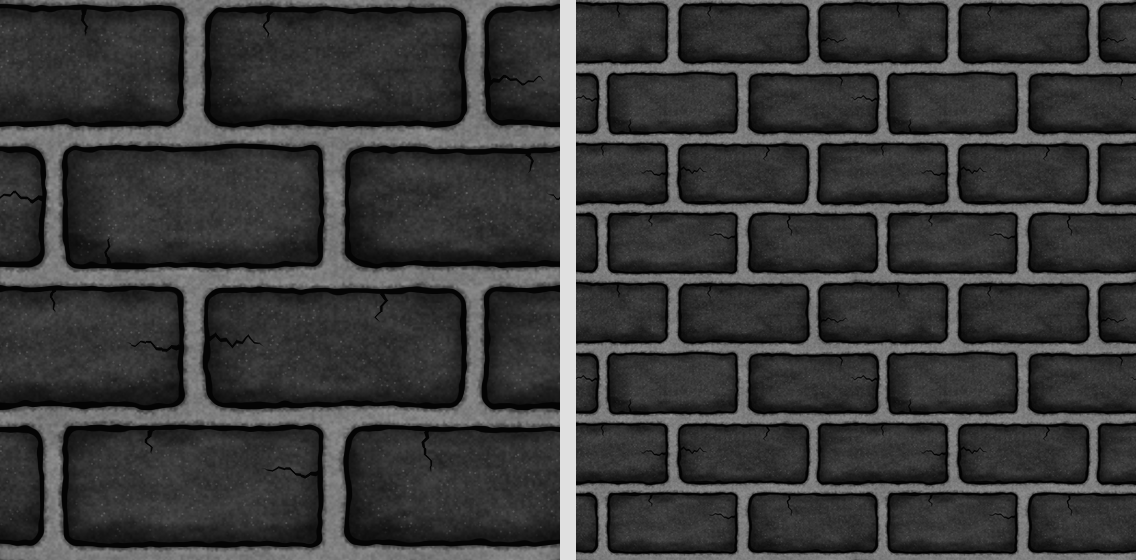
Left, the tile; right, the same tile 2 across and 2 down.
Write a WebGL 1 fragment shader that draws this texture.

```glsl
precision highp float;
// Seamless wall of dark, ink-outlined, cracked bricks in pale grey mortar.

uniform vec2 u_resolution;

#define BRICKS vec2(2.0, 4.0)
#define WALL_SHIFT vec2(0.097, 0.005)
#define BRICK_HALF vec2(0.2325, 0.1075)
#define INK_WIDTH 0.0092
#define WOBBLE 0.0045
#define CRACK_WIDTH 0.0036
#define INK_TONE 0.015
#define BRICK_TONE 0.205
#define MORTAR_TONE 0.49
#define MORTAR_SHADE 0.25

float hash(vec2 p) {
  return fract(sin(dot(p, vec2(127.1, 311.7))) * 43758.5);
}

// Value noise that wraps after a whole number of cells.
float noise(vec2 uv, vec2 cells) {
  vec2 p = uv * cells, i = floor(p), f = fract(p);
  f = f * f * (3.0 - 2.0 * f);
  vec2 a = mod(i, cells), b = mod(i + 1.0, cells);
  return mix(mix(hash(a), hash(vec2(b.x, a.y)), f.x),
             mix(hash(vec2(a.x, b.y)), hash(b), f.x), f.y);
}

// Wrapping cellular noise: small round specks of random strength.
float specks(vec2 uv, float cells) {
  vec2 p = uv * cells, i = floor(p);
  float sum = 0.0;
  for (int y = -1; y <= 1; y++) {
    for (int x = -1; x <= 1; x++) {
      vec2 cell = i + vec2(float(x), float(y));
      vec2 id = mod(cell, cells);
      vec2 dot0 = cell + vec2(hash(id + 3.3), hash(id + 8.7));
      float strength = pow(hash(id + 5.1), 4.0);
      sum += strength * (1.0 - smoothstep(0.05, 0.28, length(p - dot0)));
    }
  }
  return sum;
}

float roundBox(vec2 p, vec2 halfSize, float radius) {
  vec2 q = abs(p) - halfSize + radius;
  return length(max(q, 0.0)) + min(max(q.x, q.y), 0.0) - radius;
}

float zigzag(float x) {
  return abs(fract(x) - 0.5) - 0.25;
}

// Tapering jagged crack: q.x runs along the edge, q.y into the brick.
float crack(vec2 q, float len, float seed, float soft) {
  float t = q.y / len;
  float path = 0.026 * zigzag(q.y * 17.0 + seed * 5.0)
             + 0.010 * zigzag(q.y * 51.0 + seed * 9.0)
             + (seed - 0.5) * 0.5 * q.y;
  float width = CRACK_WIDTH * (1.0 - 0.75 * t) + 0.005 * exp(-abs(q.y) * 140.0);
  float line = 1.0 - smoothstep(-soft, soft, abs(q.x - path) - width);
  return line * step(0.0, q.y) * (1.0 - smoothstep(0.85, 1.0, t));
}

// Up to two cracks per brick, from the top, the bottom or a flank.
float brickCracks(vec2 p, vec2 halfSize, vec2 id, float soft) {
  float ink = 0.0;
  for (int i = 0; i < 2; i++) {
    vec2 key = id + vec2(7.3, 3.9) * float(i + 1);
    float place = hash(key) - 0.5, kind = hash(key + 1.7), seed = hash(key + 4.2);
    float up = kind > 0.85 ? -1.0 : 1.0;
    vec2 q = vec2(p.x - place * 1.5 * halfSize.x, halfSize.y - p.y * up);
    float len = mix(0.045, 0.095, seed);
    if (i == 1 && kind < 0.4) {
      float flank = seed < 0.5 ? -1.0 : 1.0;
      q = vec2(p.y - place * 0.6 * halfSize.y, halfSize.x - p.x * flank);
      len = 0.11;
    }
    float present = (i == 0 || kind < 0.65) ? 1.0 : 0.0;
    ink = max(ink, present * crack(q, len, seed, soft));
  }
  return ink;
}

void main() {
  vec2 uv = gl_FragCoord.xy / u_resolution;
  float soft = max(0.0013, 0.7 / min(u_resolution.x, u_resolution.y));

  // Running bond: every other row moves by half a brick.
  vec2 grid = (uv - WALL_SHIFT) * BRICKS;
  grid.x -= 0.5 * mod(floor(grid.y), 2.0);
  vec2 id = mod(floor(grid), BRICKS);
  vec2 p = (fract(grid) - 0.5) / BRICKS;

  // Hand-drawn outline: jittered size and wavering edges.
  vec2 jitter = vec2(hash(id + 11.0), hash(id + 23.0)) - 0.5;
  vec2 halfSize = BRICK_HALF + 0.004 * jitter.yx;
  p += 0.005 * jitter;
  vec2 waver = vec2(noise(uv, vec2(17.0)), noise(uv, vec2(19.0))) - 0.5;
  vec2 nicks = vec2(noise(uv, vec2(61.0)), noise(uv, vec2(67.0))) - 0.5;
  vec2 q = p + WOBBLE * (1.5 * waver + 0.8 * nicks);
  float d = roundBox(q, halfSize, mix(0.02, 0.036, hash(id + 31.0)));

  // Surface textures shared by brick and mortar.
  float grain = noise(uv, vec2(256.0)) + noise(uv, vec2(150.0)) - 1.0;
  float smudge = noise(uv, vec2(13.0, 23.0)) + 0.6 * noise(uv, vec2(29.0, 71.0)) - 0.8;

  // Brick face: worn centre, darker rim, left side and lower band.
  float rim = smoothstep(0.004, 0.042, -d + 0.012 * smudge);
  float low = 1.0 - smoothstep(-0.088, -0.042, p.y + 0.025 * smudge);
  float left = 1.0 - smoothstep(-0.22, -0.12, p.x + 0.03 * smudge);
  float brick = BRICK_TONE * mix(0.6, 1.0, rim) * (1.0 - 0.35 * low) * (1.0 - 0.25 * left);
  brick *= 1.0 + 0.28 * smudge + 0.26 * grain + 0.1 * jitter.x;
  brick += 0.13 * specks(uv, 96.0) * rim;

  // Mortar: soft shade beside the bricks.
  float mortar = mix(MORTAR_SHADE, MORTAR_TONE, smoothstep(-0.002, 0.010, d + 0.003 * grain));
  mortar *= 1.0 + 0.12 * smudge + 0.13 * grain;

  // Ink outline and cracks.
  float inkWidth = INK_WIDTH + 0.005 * (noise(uv, vec2(43.0)) - 0.5);
  float ink = smoothstep(-inkWidth - soft, -inkWidth + soft, d);
  ink = max(ink, brickCracks(q, halfSize, id, soft));
  float tone = mix(brick, INK_TONE, ink);
  tone = mix(tone, mortar, smoothstep(-soft, soft, d));
  gl_FragColor = vec4(vec3(tone), 1.0);
}
```
